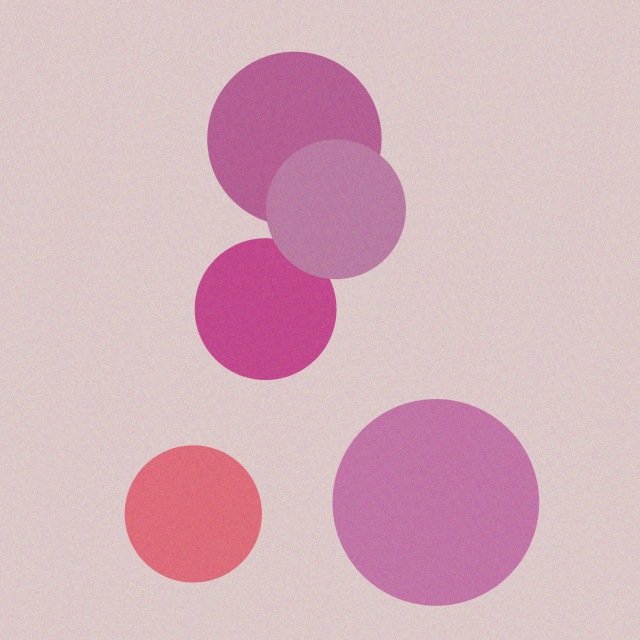
Write a Shadertoy shader that draws this background.

```glsl
// Five flat pink, mauve and coral discs on a pale rose ground, under fine
// coloured grain. Discs are layered with a circle distance function, and the
// grain comes from a sine hash on a grid fixed to the canvas.

const vec3 GROUND  = vec3(0.862, 0.785, 0.785);
const vec3 PLUM    = vec3(0.710, 0.375, 0.580);
const vec3 MAGENTA = vec3(0.760, 0.285, 0.550);
const vec3 MAUVE   = vec3(0.728, 0.480, 0.635);
const vec3 CORAL   = vec3(0.868, 0.420, 0.480);
const vec3 ORCHID  = vec3(0.760, 0.455, 0.650);

const float GRAIN_CELLS = 512.0;
const vec3 GRAIN_AMOUNT = vec3(0.045, 0.065, 0.055);

float hash(vec2 p) {
    return fract(sin(dot(p, vec2(12.9898, 78.233))) * 43758.5453);
}

float circleDistance(vec2 p, vec2 center, float radius) {
    return length(p - center) - radius;
}

// Lays one disc over the colour below, with an edge of the given softness.
vec3 paintDisc(vec3 below, vec2 p, vec2 center, float radius, vec3 color, float softness) {
    float d = circleDistance(p, center, radius);
    return mix(color, below, smoothstep(-softness, softness, d));
}

// Independent noise per channel, centred on zero.
vec3 colorGrain(vec2 p, float cells) {
    vec2 cell = floor(p * cells);
    return vec3(hash(cell), hash(cell + 17.3), hash(cell + 41.7)) - 0.5;
}

void mainImage(out vec4 fragColor, in vec2 fragCoord) {
    // Centred square canvas, running from 0 to 1
    float side = min(iResolution.x, iResolution.y);
    vec2 p = (fragCoord - 0.5 * iResolution.xy) / side + 0.5;
    float softness = 0.7 / side;

    // Upper cluster, back to front
    vec3 color = GROUND;
    color = paintDisc(color, p, vec2(0.460, 0.783), 0.1362, PLUM, softness);
    color = paintDisc(color, p, vec2(0.415, 0.517), 0.1108, MAGENTA, softness);
    color = paintDisc(color, p, vec2(0.525, 0.673), 0.1092, MAUVE, softness);

    // Lower pair
    color = paintDisc(color, p, vec2(0.302, 0.197), 0.1072, CORAL, softness);
    color = paintDisc(color, p, vec2(0.681, 0.215), 0.1615, ORCHID, softness);

    // Film grain
    color += colorGrain(p, GRAIN_CELLS) * GRAIN_AMOUNT;

    fragColor = vec4(clamp(color, 0.0, 1.0), 1.0);
}
```
